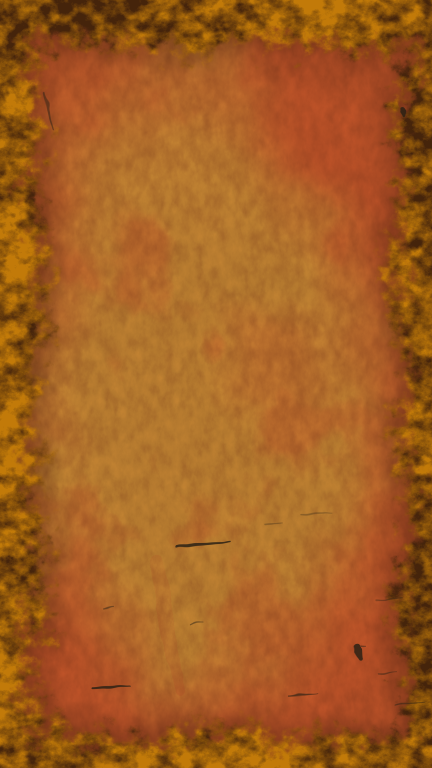
Write a Shadertoy shader that draws this background.

```glsl
// Weathered paper: an ochre glow on a rust sheet inside a scorched gold frame.
// Soft ellipses and an edge distance set the layout; layered value noise
// frays the frame and stains the paper, and tapered strokes add scratches.

const vec3 OCHRE = vec3(0.70, 0.47, 0.18);
const vec3 RUST = vec3(0.69, 0.30, 0.145);
const vec3 GOLD = vec3(0.76, 0.48, 0.035);
const vec3 UMBER = vec3(0.27, 0.14, 0.045);
const vec3 INK = vec3(0.17, 0.13, 0.08);

float hash(vec2 p) {
    vec3 h = fract(vec3(p.xyx) * 0.1031);
    h += dot(h, h.yzx + 33.33);
    return fract((h.x + h.y) * h.z);
}

float noise(vec2 p) {
    vec2 i = floor(p), f = fract(p);
    f = f * f * (3.0 - 2.0 * f);
    vec2 e = vec2(0.0, 1.0);
    return mix(mix(hash(i), hash(i + e.yx), f.x),
               mix(hash(i + e.xy), hash(i + e.yy), f.x), f.y);
}

float fbm(vec2 p) {
    float sum = 0.0, amp = 0.5;
    for (int i = 0; i < 5; i++) {
        sum += amp * noise(p);
        p = mat2(1.6, 1.2, -1.2, 1.6) * p + 7.3;
        amp *= 0.5;
    }
    return sum / 0.97;
}

// Soft elliptical spot: 1 at the centre, 0 outside the radii
float spot(vec2 p, vec2 centre, vec2 radii, float softness) {
    return 1.0 - smoothstep(1.0 - softness, 1.0 + softness, length((p - centre) / radii));
}

// Stroke from a to b, thickest near its first third
float stroke(vec2 p, vec2 a, vec2 b, float width) {
    vec2 ab = b - a;
    float t = clamp(dot(p - a, ab) / dot(ab, ab), 0.0, 1.0);
    float w = width * (1.0 - 0.8 * abs(t - 0.35));
    float d = length(p - a - ab * t);
    float aa = 0.7 / iResolution.y;
    return 1.0 - smoothstep(w - aa, w + aa, d);
}

// Rust paper with the ochre glow, stains and fibres
vec3 paper(vec2 uv, vec2 p) {
    vec2 warped = uv + 0.16 * (vec2(fbm(p * 7.0), fbm(p * 7.0 + 31.0)) - 0.5);
    float body = spot(warped, vec2(0.49, 0.44), vec2(0.41, 0.33), 0.30);
    float crown = spot(warped, vec2(0.40, 0.75), vec2(0.25, 0.20), 0.55);
    float glow = 1.0 - (1.0 - body) * (1.0 - 0.85 * crown);

    float stain = smoothstep(0.48, 0.72, fbm(p * vec2(11.0, 9.0) + 4.0));
    stain = max(stain, 0.8 * spot(warped, vec2(0.66, 0.53), vec2(0.13, 0.06), 0.7));
    float fibre = fbm(p * vec2(100.0, 65.0)) - 0.5;
    float drip = stroke(p + 0.012 * (fbm(p * 22.0) - 0.5),
                        vec2(0.205, 0.27), vec2(0.235, 0.10), 0.012);
    glow *= 1.0 - 0.45 * stain;
    glow = clamp(glow + 0.45 * fibre * glow - 0.2 * drip, 0.0, 1.0);
    return mix(RUST, OCHRE, glow) * (1.0 + 0.22 * fibre);
}

// Mottled gold and umber of the frame
vec3 scorch(vec2 uv, vec2 p) {
    float broad = fbm(p * 12.0 + 17.0);
    float fine = fbm(p * vec2(70.0, 85.0) + 3.0);
    float shade = spot(uv, vec2(0.28, 0.97), vec2(0.25, 0.05), 0.7)
                + spot(uv, vec2(0.95, 0.88), vec2(0.20, 0.12), 0.8)
                + 0.6 * spot(uv, vec2(1.0, 0.35), vec2(0.06, 0.25), 0.7);
    float light = spot(uv, vec2(0.0, 0.42), vec2(0.06, 0.20), 0.8)
                + spot(uv, vec2(0.68, 0.97), vec2(0.18, 0.05), 0.8)
                + 0.7 * spot(uv, vec2(0.55, 0.0), vec2(0.45, 0.04), 0.7);
    float tone = 0.55 + 1.1 * (broad - 0.5) + 1.7 * (fine - 0.5);
    return mix(UMBER, GOLD, clamp(tone - 0.28 * shade + 0.25 * light, 0.0, 1.0));
}

// Short, nearly level scratches scattered over the lower sheet
float scratches(vec2 p, float aspect) {
    float ink = 0.0;
    for (int i = 0; i < 9; i++) {
        float k = float(i);
        vec2 a = vec2(aspect * (0.08 + 0.84 * hash(vec2(k, 2.0))),
                      0.08 + 0.28 * hash(vec2(k, 5.0)));
        vec2 reach = vec2(0.01 + 0.03 * hash(vec2(k, 8.0)), 0.003);
        ink = max(ink, stroke(p, a, a + reach, 0.0011) * (0.3 + 0.5 * hash(vec2(k, 9.0))));
    }
    return ink;
}

void mainImage(out vec4 fragColor, in vec2 fragCoord) {
    vec2 uv = fragCoord / iResolution.xy;
    float aspect = iResolution.x / iResolution.y;
    vec2 p = fragCoord / iResolution.y;

    // Frayed distance from the inner edge of the frame
    vec2 inset = min(p - vec2(0.050, 0.050), vec2(aspect - 0.043, 0.930) - p);
    float edge = min(inset.x, inset.y) + 0.055 * (fbm(p * 16.0) - 0.5);
    float frayed = edge + 0.065 * (fbm(p * 80.0) - 0.5);

    vec3 colour = paper(uv, p);
    colour *= mix(0.76, 1.0, smoothstep(-0.015, 0.045, edge));
    colour = mix(scorch(uv, p), colour, smoothstep(-0.022, 0.016, frayed));

    // Major gouges, then the faint scatter
    vec2 q = p + 0.003 * (vec2(noise(p * 90.0), noise(p * 90.0 + 9.0)) - 0.5);
    float ink = stroke(q, vec2(0.229, 0.288), vec2(0.299, 0.294), 0.0022);
    ink = max(ink, stroke(q, vec2(0.121, 0.104), vec2(0.169, 0.107), 0.0018));
    ink = max(ink, stroke(q, vec2(0.464, 0.157), vec2(0.470, 0.142), 0.0055));
    ink = max(ink, stroke(q, vec2(0.524, 0.858), vec2(0.526, 0.850), 0.0042));
    ink = max(ink, 0.6 * stroke(q, vec2(0.058, 0.880), vec2(0.070, 0.832), 0.0016));
    colour = mix(colour, INK, 0.85 * max(ink, scratches(q, aspect)));

    fragColor = vec4(colour, 1.0);
}
```
